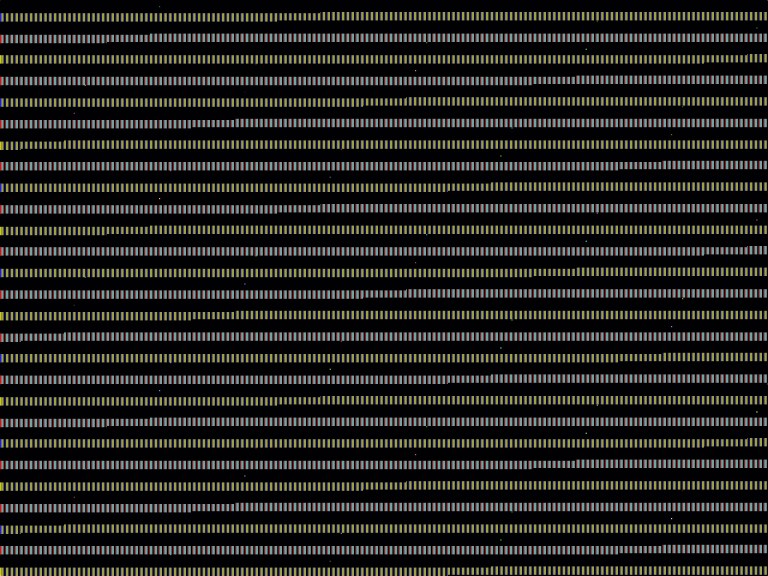
A WebGL 1 fragment shader for this pattern:

```glsl
precision highp float;
uniform vec2 u_resolution;

float hash(vec2 cell) {
  return fract(sin(dot(cell, vec2(12.99, 78.23))) * 4375.85);
}

// Fraction of a pixel of width w, centred on p, that lies between a and b
float coverage(float p, float w, float a, float b) {
  return clamp((min(p + 0.5 * w, b) - max(p - 0.5 * w, a)) / w, 0.0, 1.0);
}

// Tiny dots on a sheared lattice, nine columns wide and three periods high
vec3 specks(vec2 uv, vec2 shift, float strength) {
  float column = floor(uv.x * 9.0 - shift.x + 0.5);
  float y = uv.y * 3.0 - shift.y - column * 4.0 / 9.0;
  float tier = floor(y + 0.5);
  vec2 offset = vec2((uv.x * 9.0 - shift.x - column) / 9.0, (y - tier) / 3.0);
  vec2 d = offset * vec2(640.0, 480.0);
  vec2 w = vec2(640.0, 480.0) / u_resolution;
  float dot1 = coverage(d.x, w.x, -0.5, 0.5) * coverage(d.y, w.y, -0.5, 0.5);
  vec2 id = vec2(column, tier);
  vec3 tint = vec3(hash(id + 1.3), hash(id + 5.7), hash(id + 9.1));
  return tint * dot1 * strength;
}

void main() {
  vec2 uv = gl_FragCoord.xy / u_resolution;
  uv.y = 1.0 - uv.y;

  // 27 bands on 480 scan lines, each climbing one line across the width
  float line = uv.y * 480.0;
  float lineWidth = 480.0 / u_resolution.y;
  float row = floor(line * 9.0 / 160.0 - 0.25);
  float drift = row * 160.0 / 9.0 - uv.x;
  float top = ceil(drift + 10.417);
  float bottom = ceil(drift + 17.361);
  float band = coverage(line, lineWidth, top, bottom);

  // 160 dashes: a dark fringe, a bright core, then a gap
  float dash = uv.x * 160.0;
  float dashWidth = 160.0 / u_resolution.x;
  float phase = fract(dash);
  float fringe = coverage(phase, dashWidth, 0.0, 0.25)
               + coverage(phase, dashWidth, 1.0, 1.25);
  float core = coverage(phase, dashWidth, 0.25, 0.75);

  // Rows alternate olive with blue, and teal with red
  float odd = mod(row, 2.0);
  vec3 coreColor = mix(vec3(0.62, 0.62, 0.27), vec3(0.46, 0.63, 0.63), odd);
  vec3 fringeColor = mix(vec3(0.06, 0.06, 0.4), vec3(0.5, 0.13, 0.13), odd);
  vec3 color = vec3(0.005, 0.005, 0.012);
  color += band * (core * coreColor + fringe * fringeColor);

  // Saturated marks at the left edge
  vec3 evenMark = mod(row, 4.0) < 1.0 ? vec3(0.1, 0.1, 1.0) : vec3(0.8, 0.8, 0.0);
  vec3 markColor = mix(evenMark, vec3(0.9, 0.05, 0.05), odd);
  color = mix(color, markColor, band * coverage(dash, dashWidth, 0.0, 0.25));

  // Stray dots between and beside the bands
  color += specks(uv, vec2(0.87, 0.59), 1.0);
  color += specks(uv, vec2(0.0, 0.0), 0.7);

  gl_FragColor = vec4(color, 1.0);
}
```
